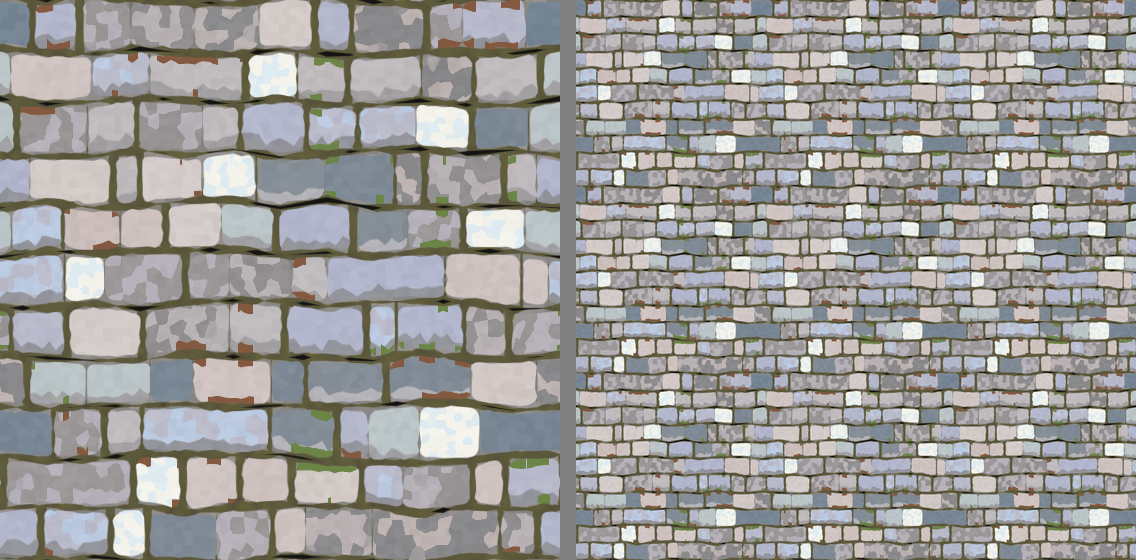
Left, the tile; right, the same tile 3 across and 3 down.
A Shadertoy shader for this texture:

```glsl
const float ROWS = 11.0, COLS = 10.0;

float hash(vec2 p) {
    vec3 q = fract(p.xyx * vec3(0.1031, 0.1030, 0.0973));
    q += dot(q, q.yzx + 33.33);
    return fract((q.x + q.y) * q.z);
}

// Wrapping linear noise, whose straight ramps give chipped outlines
float noise(vec2 p, vec2 period, float salt) {
    vec2 i = floor(p), f = fract(p);
    vec2 a = mod(i, period) + salt, b = mod(i + 1.0, period) + salt;
    return mix(mix(hash(a), hash(vec2(b.x, a.y)), f.x),
               mix(hash(vec2(a.x, b.y)), hash(b), f.x), f.y);
}

// Wrapping polygonal patches with softened borders
float facets(vec2 uv, vec2 count, float salt) {
    vec2 p = uv * count, cell = floor(p);
    float total = 0.0, weight = 0.0;
    for (int j = -1; j <= 1; j++)
    for (int i = -1; i <= 1; i++) {
        vec2 c = cell + vec2(i, j), id = mod(c, count) + salt;
        vec2 d = c + 0.15 + 0.7 * vec2(hash(id), hash(id + 71.0)) - p;
        float w = exp(-28.0 * dot(d, d));
        total += w * hash(id + 137.0);
        weight += w;
    }
    return total / weight;
}

float joint(float i, float row) {
    return i + 0.6 * (hash(vec2(mod(i, COLS), row) + 19.0) - 0.5);
}

// Some even joints vanish, leaving long stones
bool merged(float i, float row) {
    float k = mod(i, COLS);
    return mod(k, 2.0) < 0.5 && hash(vec2(k, row) + 53.0) < 0.23;
}

float roundBox(vec2 p, vec2 halfSize, float radius) {
    vec2 q = abs(p) - halfSize + radius;
    return length(max(q, 0.0)) + min(max(q.x, q.y), 0.0) - radius;
}

vec3 stoneColor(vec2 uv, vec2 p, vec2 id) {
    float kind = hash(id + 211.0), shade = hash(id + 307.0);
    float patches = facets(uv, vec2(46.0, 40.0), 5.0);
    float fine = facets(uv, vec2(64.0, 72.0), 29.0);
    float teeth = noise(uv * vec2(80.0, 22.0), vec2(80.0, 22.0), 41.0);
    float low = 1.0 - smoothstep(-0.002, 0.002, p.y + 0.034 - 0.026 * teeth);
    float blotch = smoothstep(0.5, 0.58, patches);
    vec3 c;
    if (kind < 0.08) {
        c = mix(vec3(0.96, 0.96, 0.93), vec3(0.82, 0.89, 0.93), 0.7 * smoothstep(0.55, 0.65, fine));
    } else if (kind < 0.22) {
        c = mix(vec3(0.46, 0.52, 0.58), vec3(0.53, 0.56, 0.59), shade);
        c = mix(c, vec3(0.70, 0.70, 0.72), low * step(0.6, shade));
    } else if (kind < 0.43) {
        c = mix(vec3(0.69, 0.71, 0.80), vec3(0.74, 0.74, 0.79), shade);
        c = mix(c, vec3(0.73, 0.79, 0.88), blotch * step(0.65, shade));
        c = mix(c, vec3(0.58, 0.58, 0.61), low);
    } else if (kind < 0.57) {
        c = mix(vec3(0.79, 0.73, 0.72), vec3(0.83, 0.80, 0.79), shade);
    } else if (kind < 0.72) {
        c = mix(vec3(0.75, 0.73, 0.74), vec3(0.73, 0.77, 0.78), step(0.65, shade));
        c = mix(c, vec3(0.61, 0.60, 0.61), low * 0.8);
    } else {
        c = mix(vec3(0.53, 0.53, 0.54), vec3(0.62, 0.60, 0.60), shade);
        c = mix(c, mix(vec3(0.74, 0.70, 0.69), vec3(0.70, 0.69, 0.73), shade), blotch);
    }
    return c + 0.035 * (fine - 0.5);
}

void mainImage(out vec4 fragColor, in vec2 fragCoord) {
    vec2 uv = fragCoord / iResolution.xy;
    float px = 1.0 / iResolution.y;

    // Gently uneven courses
    float y = uv.y * ROWS + 0.2 * (noise(uv * vec2(12.0, 11.0), vec2(12.0, 11.0), 3.0) - 0.5);
    float row = mod(floor(y), ROWS), bed = mod(floor(y + 0.5), ROWS);

    // Ends of the current stone
    float x = uv.x * COLS + hash(vec2(row, 7.0));
    float left = floor(x);
    if (x < joint(left, row)) left -= 1.0;
    else if (x >= joint(left + 1.0, row)) left += 1.0;
    float right = left + 1.0;
    if (merged(left, row)) left -= 1.0;
    if (merged(right, row)) right += 1.0;
    float x0 = joint(left, row), x1 = joint(right, row);
    vec2 p = vec2((x - 0.5 * (x0 + x1)) / COLS, (fract(y) - 0.5) / ROWS);
    vec2 extent = vec2(0.5 * (x1 - x0) / COLS, 0.5 / ROWS);
    vec2 edge = extent - abs(p);
    vec2 id = vec2(mod(left, COLS), row);
    float open = hash(vec2(mod(p.x < 0.0 ? left : right, COLS), row) + 97.0);

    // Mortar, with moss in beds and open joints
    float chip = noise(uv * 72.0, vec2(72.0), 61.0);
    float wear = noise(vec2(uv.x * 34.0, bed), vec2(34.0, ROWS), 83.0);
    vec3 color = mix(vec3(0.50, 0.50, 0.49), vec3(0.60, 0.58, 0.57), facets(uv, vec2(40.0, 44.0), 101.0));
    float moss = min(edge.y - 0.001 - 0.011 * wear, edge.x - 0.009 * smoothstep(0.35, 0.6, open)) + 0.004 * (chip - 0.5);
    vec3 olive = mix(vec3(0.33, 0.31, 0.22), vec3(0.39, 0.38, 0.24), chip);
    color = mix(color, olive, 1.0 - smoothstep(-px, px, moss));

    // Stones with chipped rims and occasional rust or green tips
    float gap = mix(0.0005, 0.006, smoothstep(0.3, 0.7, open));
    float d = roundBox(p, extent - vec2(gap, 0.0075), 0.014) + 0.006 * (chip - 0.45);
    vec3 stone = stoneColor(uv, p, id);
    float tip = smoothstep(0.025, 0.027, abs(p.y) + 0.014 * (chip - 0.5)) * step(0.66, wear);
    vec3 stain = mix(vec3(0.52, 0.35, 0.25), vec3(0.42, 0.52, 0.28), step(0.55, hash(id + 173.0)));
    stone = mix(stone, stain, tip * step(0.7, hash(id + 401.0)));
    color = mix(color, stone, 1.0 - smoothstep(-px, px, d));

    // Tapered black cracks along the beds
    float crack = edge.y - 0.016 * (noise(vec2(uv.x * 24.0, bed), vec2(24.0, ROWS), 131.0) - 0.68);
    color = mix(color, vec3(0.08, 0.08, 0.07), 1.0 - smoothstep(-px, px, crack));
    fragColor = vec4(color, 1.0);
}
```
